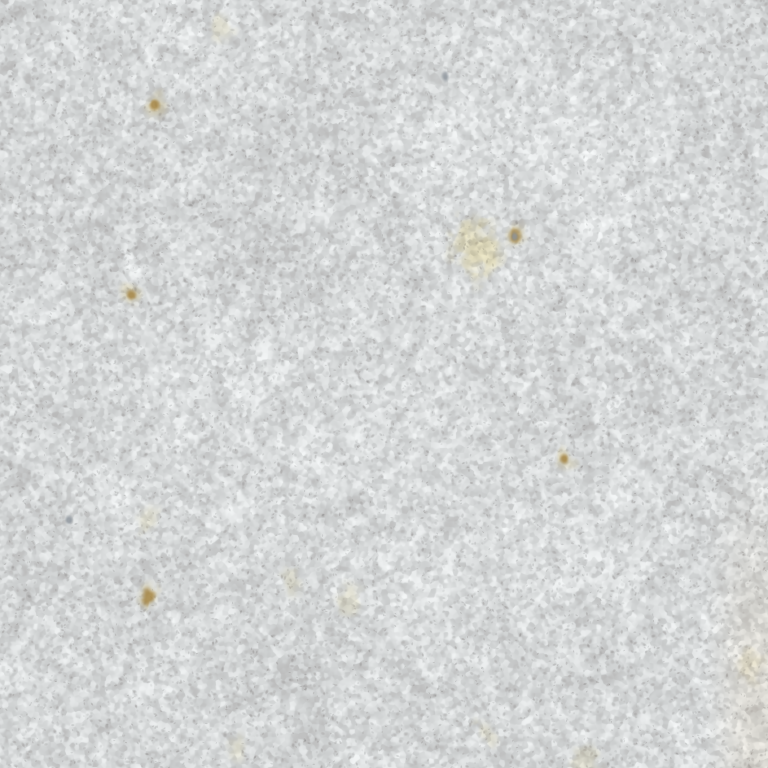
Reproduce this texture procedurally as a Shadertoy shader.

```glsl
// Pale grey fine-grained stone with dark mineral flecks and a few ochre stains.
// Layers of smooth cellular noise give the mottling; jittered dots give the
// flecks, and hashed loops scatter the stains.

vec3 hash3(vec2 cell) {
    vec3 h = fract(cell.xyx * vec3(0.1031, 0.1030, 0.0973));
    h += dot(h, h.yxz + 33.33);
    return fract((h.xxy + h.yzz) * h.zyx);
}

// Cellular noise: random tones blended between jittered cell centres, 0..1
float grains(vec2 p, float softness) {
    vec2 cell = floor(p);
    float toneSum = 0.0, weightSum = 0.0;
    for (int j = -1; j <= 1; j++)
    for (int i = -1; i <= 1; i++) {
        vec2 id = cell + vec2(i, j);
        vec3 rnd = hash3(id + 17.0);
        vec2 d = p - id - rnd.xy;
        float weight = exp(-dot(d, d) * softness);
        toneSum += rnd.z * weight;
        weightSum += weight;
    }
    return toneSum / weightSum;
}

// Sparse soft dots of varied size and elongation
float flecks(vec2 p, float density) {
    vec2 cell = floor(p);
    float cover = 0.0;
    for (int j = -1; j <= 1; j++)
    for (int i = -1; i <= 1; i++) {
        vec2 id = cell + vec2(i, j);
        vec3 rnd = hash3(id + 71.0);
        vec3 look = hash3(id + 239.0);
        vec2 d = p - id - rnd.xy;
        float angle = look.x * 6.283;
        d = mat2(cos(angle), -sin(angle), sin(angle), cos(angle)) * d;
        d.x *= 1.0 + 0.8 * look.y;
        float dotShape = 1.0 - smoothstep(0.08, 0.38 + 0.22 * look.z, length(d));
        cover = max(cover, dotShape * step(rnd.z, density) * (0.4 + 0.6 * look.y));
    }
    return cover;
}

// Soft round spot with a ragged outline
float spot(vec2 p, vec2 center, float radius, float ragged) {
    float dist = length((p - center) * vec2(1.1, 0.9)) / radius;
    return 1.0 - smoothstep(0.2, 1.0, dist + (ragged - 0.5) * 0.9);
}

void mainImage(out vec4 fragColor, in vec2 fragCoord) {
    vec2 uv = fragCoord / iResolution.y;

    // Mottled ground, from broad clouds down to single grains
    float mottle = grains(uv * 42.0 + 5.0, 5.0);
    float tone = 0.846;
    tone += 0.035 * (grains(uv * 6.0 + 3.0, 4.0) - 0.5);
    tone += 0.055 * (mottle - 0.5);
    tone += 0.080 * (grains(uv * 88.0 + 40.0, 6.0) - 0.5);
    tone += 0.140 * (grains(uv * 175.0 + 90.0, 6.0) - 0.5);

    // Broad shading: duller at the upper corners and left side
    tone += 0.010 * smoothstep(0.0, 0.7, uv.x) - 0.008;
    tone -= 0.030 * smoothstep(0.55, 1.1, uv.y) * smoothstep(0.7, 1.0, uv.x);

    // Dark mineral flecks
    tone -= 0.110 * flecks(uv * 125.0, 0.22);
    tone -= 0.090 * flecks(uv * 190.0 + 300.0, 0.16);

    // Cool light ground, neutral dark grains
    vec3 color = vec3(tone) - vec3(0.010, 0.0, -0.002) * smoothstep(0.72, 0.82, tone);

    // Warm cast low on the right edge
    float warmEdge = smoothstep(0.91, 0.98, uv.x) * (1.0 - smoothstep(0.1, 0.45, uv.y));
    color *= mix(vec3(1.0), vec3(1.005, 0.985, 0.955), warmEdge);

    // Pale ochre smudges, one of them large
    float ragged = mix(mottle, grains(uv * 88.0 + 130.0, 6.0), 0.5);
    float smudge = spot(uv, vec2(0.62, 0.68), 0.048, ragged);
    for (int i = 0; i < 8; i++) {
        vec3 rnd = hash3(vec2(i, 7.0) * 3.7);
        smudge = max(smudge, spot(uv, rnd.xy, 0.018 + 0.016 * rnd.z, ragged) * 0.45);
    }
    color *= mix(vec3(1.0), vec3(0.99, 0.955, 0.82), smudge);

    // Small rust spots with a faint halo
    for (int i = 0; i < 5; i++) {
        vec3 rnd = hash3(vec2(i, 29.0) * 5.3);
        float halo = spot(uv, rnd.xy, 0.020, ragged);
        float core = spot(uv, rnd.xy, 0.008 + 0.006 * rnd.z, ragged);
        color *= mix(vec3(1.0), vec3(0.98, 0.93, 0.78), halo * 0.7);
        color = mix(color, vec3(0.64, 0.51, 0.25), core * 0.8);
    }

    // Rare blue-grey grains
    for (int i = 0; i < 3; i++) {
        vec2 center = hash3(vec2(i, 53.0) * 2.9).xy;
        color = mix(color, vec3(0.55, 0.58, 0.61), 0.8 * spot(uv, center, 0.007, ragged));
    }

    fragColor = vec4(clamp(color, 0.0, 1.0), 1.0);
}
```
